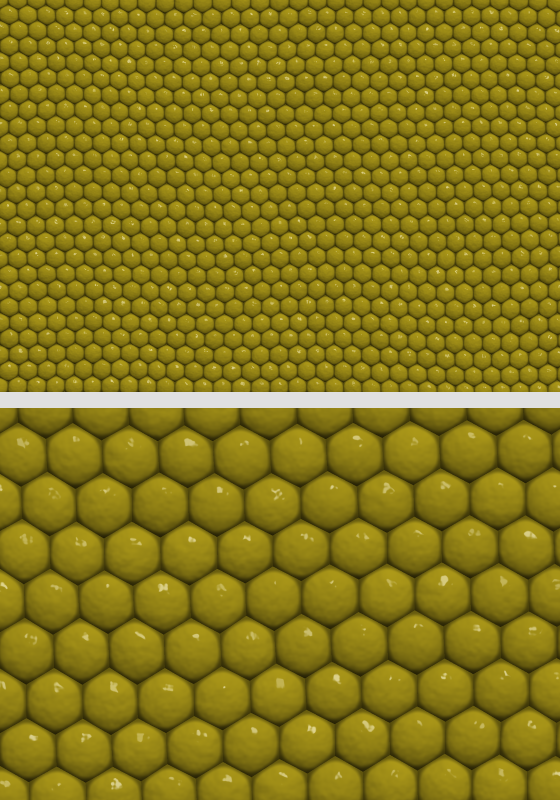
Top: the whole. Bottom: its middle third, enlarged.
This pattern is drawn by a Shadertoy shader. Its source:

```glsl
vec2 hash2(vec2 p) {
    p = vec2(dot(p, vec2(127.1, 311.7)), dot(p, vec2(269.5, 183.3)));
    return 2.0 * fract(sin(p) * 43758.5) - 1.0;
}

float gradientNoise(vec2 p) {
    vec2 i = floor(p), f = fract(p);
    vec2 u = f * f * f * (f * (f * 6.0 - 15.0) + 10.0);
    vec2 e = vec2(1.0, 0.0);
    float bottom = mix(dot(hash2(i), f), dot(hash2(i + e), f - e), u.x);
    float top = mix(dot(hash2(i + e.yx), f - e.yx), dot(hash2(i + 1.0), f - 1.0), u.x);
    return mix(bottom, top, u.y);
}

vec2 noise2(vec2 p) {
    return vec2(gradientNoise(p), gradientNoise(p + vec2(37.2, 91.7)));
}

// Softened hexagonal radius: 0 at the centre, 0.5 on the flat sides
float hexRadius(vec2 q) {
    vec3 axes = abs(vec3(q.x, dot(q, vec2(0.5, 0.866)), dot(q, vec2(-0.5, 0.866))));
    return pow(dot(pow(axes, vec3(6.0)), vec3(1.0)), 1.0 / 6.0);
}

// Height of one bead with its own lean and small dents
float beadHeight(vec2 q, vec2 center, vec2 lean) {
    float s = 2.0 * hexRadius(q);
    float dents = 0.014 * gradientNoise((q + center) * 4.0)
                + 0.006 * gradientNoise((q + center) * 9.0);
    return -0.12 * s * s - 0.04 * pow(s, 6.0) + dot(lean, q) + dents;
}

vec3 beads(vec2 p) {
    // Slightly uneven rows
    p += 0.4 * noise2(p * 0.09) + 0.07 * noise2(p * 0.45);

    // Nearest centre of the hexagonal lattice
    vec2 cell = vec2(1.0, sqrt(3.0));
    vec2 a = mod(p, cell) - 0.5 * cell;
    vec2 b = mod(p - 0.5 * cell, cell) - 0.5 * cell;
    vec2 q = dot(a, a) < dot(b, b) ? a : b;
    vec2 center = p - q;
    vec2 id = round(2.0 * center / cell);
    vec2 lean = 0.04 * hash2(id);

    // Surface normal
    vec2 e = vec2(0.02, 0.0);
    float h = beadHeight(q, center, lean);
    vec2 slope = vec2(beadHeight(q + e, center, lean),
                      beadHeight(q + e.yx, center, lean)) - h;
    vec3 normal = normalize(vec3(-slope / e.x, 1.0));

    // Diffuse light and thin dark creases
    vec3 light = normalize(vec3(0.15, 0.5, 0.85));
    float shade = 0.22 + 0.8 * max(dot(normal, light), 0.0);
    shade *= mix(0.65, 1.0, smoothstep(-0.02, 0.07, 0.5 - hexRadius(q)));
    shade *= 1.0 + 0.015 * hash2(id + 17.0).x + 0.03 * gradientNoise(p * 3.0);
    vec3 color = vec3(0.65, 0.577, 0.093) * shade;

    // Glossy glint
    vec3 halfway = normalize(light + vec3(0.0, 0.0, 1.0));
    float glint = pow(max(dot(normal, halfway), 0.0), 220.0);
    glint = smoothstep(0.4, 0.9, glint) * (0.75 + 0.25 * hash2(id + 5.0).y);
    return color + vec3(0.22, 0.25, 0.46) * glint;
}

void mainImage(out vec4 fragColor, in vec2 fragCoord) {
    // Nine samples per pixel smooth the creases
    vec3 color = vec3(0.0);
    for (int y = -1; y <= 1; y++) {
        for (int x = -1; x <= 1; x++) {
            vec2 uv = (fragCoord + vec2(x, y) / 3.0) / iResolution.x;
            color += beads(30.0 * uv + vec2(0.11, -0.21));
        }
    }
    fragColor = vec4(color / 9.0, 1.0);
}
```
